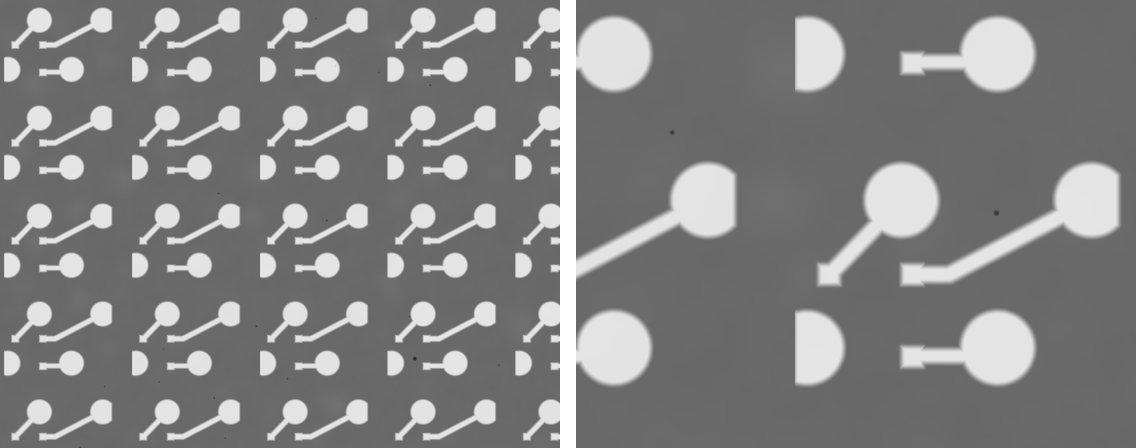
Left: the whole. Right: its middle third, enlarged.
Reproduce this pattern procedurally as a Shadertoy shader.

```glsl
// Grid of pale contact pads and leads on mottled grey, with soft edges and sparse dust.

const float VIEW_HEIGHT = 614.4;              // layout units over the canvas height
const vec2  PITCH       = vec2(175.4, 134.3); // spacing of the repeats
const vec2  ORIGIN      = vec2(5.2, 0.0);     // top left of the first repeat
const float DISC_R      = 17.0;
const float LEAD_HALF   = 3.7;
const float STEM_HALF   = 3.3;
const vec2  PAD_HALF    = vec2(5.0, 4.8);
const float CUT_RIGHT   = 148.2;              // straight side of the upper right disc
const float EDGE_SOFT   = 1.8;
const vec3  GROUND      = vec3(0.415);
const vec3  METAL       = vec3(0.893);
const float MOTTLE      = 0.007;
const float BLOTCH      = 0.028;
const float BLOTCH_CELL = 64.0;
const float DUST_CELL   = 82.0;
const float DUST_SHARE  = 0.25;
const vec3  LARGE_SPECK = vec3(569.0, 492.0, 3.4); // x, y, radius

float hash(vec2 p) {
    vec3 q = fract(vec3(p.xyx) * 0.1031);
    q += dot(q, q.yzx + 33.33);
    return fract((q.x + q.y) * q.z);
}

float disc(vec2 p, vec2 c) { return length(p - c) - DISC_R; }

float box(vec2 p, vec2 c, vec2 halfSize) {
    vec2 d = abs(p - c) - halfSize;
    return length(max(d, 0.0)) + min(max(d.x, d.y), 0.0);
}

float segment(vec2 p, vec2 a, vec2 b, float halfWidth) {
    vec2 pa = p - a, ba = b - a;
    return length(pa - ba * clamp(dot(pa, ba) / dot(ba, ba), 0.0, 1.0)) - halfWidth;
}

// Signed distance to one repeat, y pointing down.
float contacts(vec2 p) {
    vec2 upper = vec2(48.8, 27.7), cutDisc = vec2(135.7, 27.7);
    vec2 lower = vec2(92.8, 95.2), halfDisc = vec2(5.6, 95.2);
    vec2 bend = vec2(70.5, 61.7);

    // Disc with a short diagonal lead
    float d = disc(p, upper);
    d = min(d, segment(p, upper, vec2(17.0, 60.6), LEAD_HALF));
    d = min(d, box(p, vec2(15.8, 61.7), PAD_HALF));

    // Cut disc with a long bent lead
    d = min(d, max(disc(p, cutDisc), p.x - CUT_RIGHT));
    d = min(d, segment(p, bend, cutDisc - vec2(9.0, -4.7), LEAD_HALF));
    d = min(d, segment(p, vec2(55.0, bend.y), bend, LEAD_HALF));
    d = min(d, box(p, vec2(53.8, 61.7), PAD_HALF));

    // Half disc, and disc with a level stem
    d = min(d, max(disc(p, halfDisc), -p.x));
    d = min(d, disc(p, lower));
    d = min(d, segment(p, vec2(55.0, 98.9), vec2(84.0, 98.9), STEM_HALF));
    return min(d, box(p, vec2(53.8, 99.4), PAD_HALF));
}

vec2 scatterPoint(vec2 cell) {
    return cell + 0.1 + 0.8 * vec2(hash(cell + 17.0), hash(cell + 59.0));
}

// Cellular sum of faint round clouds
float blotches(vec2 p) {
    vec2 q = p / BLOTCH_CELL, base = floor(q);
    float sum = 0.0;
    for (int j = -1; j <= 1; j++)
    for (int i = -1; i <= 1; i++) {
        vec2 cell = base + vec2(i, j);
        vec2 r = q - scatterPoint(cell);
        float strength = hash(cell + 83.0);
        sum += strength * strength * exp(-14.0 * dot(r, r));
    }
    return sum;
}

float mottle(vec2 p) {
    float sum = 0.0, amp = 0.5;
    vec2 q = p * 0.045;
    for (int i = 0; i < 4; i++) {
        q = mat2(0.8, 0.6, -0.6, 0.8) * q * 1.6 + 2.7;
        sum += amp * sin(q.x + 1.3 * sin(q.y)) * sin(q.y + 0.8);
        amp *= 0.65;
    }
    return sum;
}

float speck(vec2 p, vec2 c, float r, float aa) {
    return 1.0 - smoothstep(r * 0.4 - aa, r + aa, length(p - c));
}

float dust(vec2 p, float aa) {
    vec2 cell = floor(p / DUST_CELL);
    float size = mix(0.8, 1.7, hash(cell + 7.0));
    float present = step(1.0 - DUST_SHARE, hash(cell + 31.0));
    float small = present * speck(p, scatterPoint(cell) * DUST_CELL, size, aa);
    return max(0.55 * small, 0.75 * speck(p, LARGE_SPECK.xy, LARGE_SPECK.z, aa));
}

void mainImage(out vec4 fragColor, in vec2 fragCoord) {
    float unit = VIEW_HEIGHT / iResolution.y;
    vec2 p = vec2(fragCoord.x, iResolution.y - fragCoord.y) * unit;
    vec2 grid = (p - ORIGIN) / PITCH;
    float soft = max(EDGE_SOFT, 0.75 * unit);

    // Uneven ground and slightly varied metal
    vec3 ground = GROUND + MOTTLE * mottle(p) + BLOTCH * (blotches(p) - 0.12);
    vec3 metal = METAL + 0.012 * (hash(floor(grid) + 5.0) - 0.5) + 0.003 * mottle(p * 0.7);

    float cover = 1.0 - smoothstep(-soft, soft, contacts(fract(grid) * PITCH));
    vec3 color = mix(ground, metal, cover);
    color *= 1.0 - dust(p, 0.5 * unit) * mix(0.8, 0.2, cover);
    fragColor = vec4(color, 1.0);
}
```
